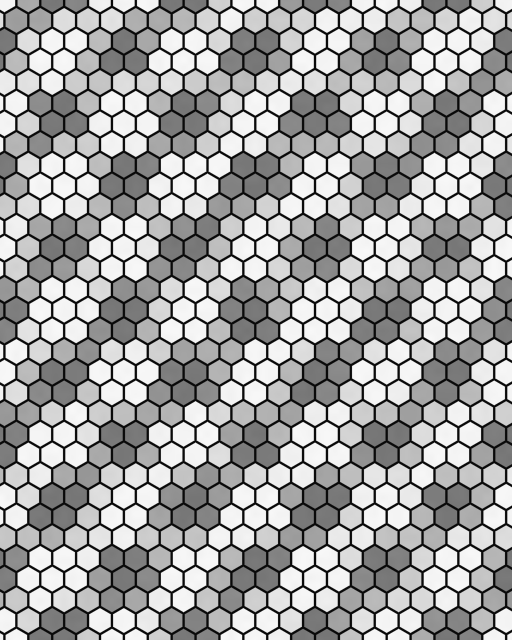
This pattern is drawn by a Shadertoy shader. Its source:

```glsl
#define CELLS_ACROSS 21.43              // hexagons per canvas width
#define GRID_ORIGIN vec2(0.685, -0.05)  // in cell widths
#define JOINT_WIDTH 0.098               // in cell widths
#define SHADE_PERIOD 5.441              // cell widths per tonal wave
#define SHADE_CENTER vec2(1.76, 0.17)   // middle of one dark patch
#define SHADE_SLANT 0.2                 // lean of the patches
#define CELL_VARIATION 0.42
#define MOTTLE 0.022
#define LIGHT_TONE 0.96
#define DARK_TONE 0.47
#define JOINT_TONE 0.035

const float TAU = 6.28319;
const vec2 LATTICE = vec2(1.0, 1.73205);

float hash(vec2 p)
{
    vec3 q = fract(p.xyx * 0.1031);
    q += dot(q, q.yzx + 33.33);
    return fract((q.x + q.y) * q.z);
}

float valueNoise(vec2 p)
{
    vec2 i = floor(p), f = fract(p);
    f = f * f * (3.0 - 2.0 * f);
    float low = mix(hash(i), hash(i + vec2(1, 0)), f.x);
    float high = mix(hash(i + vec2(0, 1)), hash(i + vec2(1, 1)), f.x);
    return mix(low, high, f.y);
}

// Nearest center of a hexagonal lattice: two interleaved rectangular grids
vec2 hexCenter(vec2 p)
{
    vec2 a = floor(p / LATTICE + 0.5) * LATTICE;
    vec2 b = (floor(p / LATTICE) + 0.5) * LATTICE;
    vec2 da = p - a, db = p - b;
    return dot(da, da) < dot(db, db) ? a : b;
}

// Distance from a point inside a unit-width hexagon to its border
float hexBorder(vec2 q)
{
    q = abs(q);
    return 0.5 - max(q.x, dot(q, vec2(0.5, 0.866025)));
}

// Staggered dark patches with a random offset per cell
float cellTone(vec2 center)
{
    vec2 angle = (center - SHADE_CENTER) * TAU / SHADE_PERIOD;
    vec2 c = cos(angle), s = sin(angle);
    float wave = c.x * c.y + SHADE_SLANT * s.x * s.y;

    vec2 id = floor(center * 2.0 / LATTICE + 0.5) + 17.0;
    wave += CELL_VARIATION * (hash(id) - 0.5);
    return mix(LIGHT_TONE, DARK_TONE, smoothstep(-0.4, 0.75, wave));
}

void mainImage(out vec4 fragColor, in vec2 fragCoord)
{
    float pixel = CELLS_ACROSS / iResolution.x;
    vec2 p = fragCoord * pixel - GRID_ORIGIN;
    vec2 center = hexCenter(p);

    // Cell fill with faint mottling
    float tone = cellTone(center);
    tone += MOTTLE * (valueNoise(p * 3.0 + 40.0) - 0.5);

    // Dark joints
    float edge = hexBorder(p - center) - 0.5 * JOINT_WIDTH;
    float fill = smoothstep(-0.7 * pixel, 0.7 * pixel, edge);
    fragColor = vec4(vec3(mix(JOINT_TONE, tone, fill)), 1.0);
}
```
